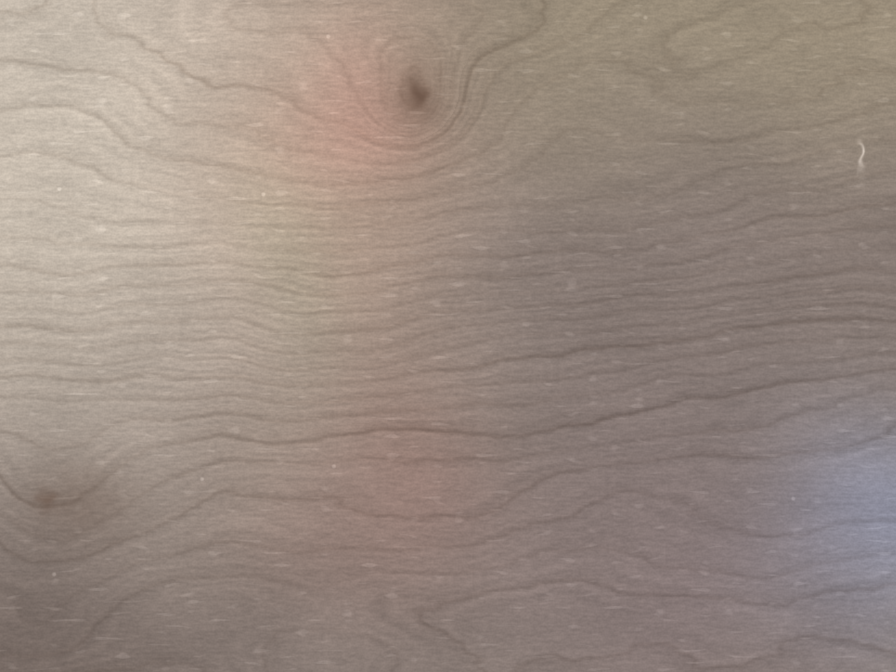
Give the GLSL for this texture, as a Shadertoy shader.

```glsl
// Pale plywood veneer: wavy grain lines, two knots and soft uneven daylight.
#define SHADE_COLOR vec3(0.53, 0.48, 0.455)
#define LIGHT_COLOR vec3(0.785, 0.74, 0.685)
#define OLIVE_COLOR vec3(0.62, 0.57, 0.485)
#define SKY_COLOR vec3(0.57, 0.585, 0.66)
#define KNOT_COLOR vec3(0.38, 0.29, 0.24)
#define UPPER_KNOT vec2(0.62, 0.857)
#define LOWER_KNOT vec2(0.068, 0.256)
#define RING_COUNT 9.5
#define LINE_WIDTH 0.0036
#define LINE_DEPTH 0.13
#define FIBRE_DEPTH 0.058
#define GRIT_DEPTH 0.06

float hash(vec2 p) {
    vec3 q = fract(vec3(p.xyx) * 0.1031);
    q += dot(q, q.yzx + 33.33);
    return fract((q.x + q.y) * q.z);
}

vec2 gradientAt(vec2 cell) {
    float angle = 6.2832 * hash(cell + 57.0);
    return vec2(cos(angle), sin(angle));
}

// Gradient noise, roughly -0.7 to 0.7
float noise(vec2 p) {
    vec2 i = floor(p), f = p - i;
    vec2 u = f * f * f * (f * (f * 6.0 - 15.0) + 10.0);
    vec2 e = vec2(1.0, 0.0);
    float low = mix(dot(gradientAt(i), f), dot(gradientAt(i + e), f - e), u.x);
    float high = mix(dot(gradientAt(i + e.yx), f - e.yx),
                     dot(gradientAt(i + 1.0), f - 1.0), u.x);
    return mix(low, high, u.y);
}

// Soft elliptical spot
float spot(vec2 p, vec2 center, vec2 radius) {
    vec2 d = (p - center) / radius;
    return exp(-dot(d, d));
}

// Growth-ring height: its whole-number contours are the grain lines
float ringHeight(vec2 p) {
    float y = p.y - 0.09 * smoothstep(0.65, 1.4, p.x);
    y += 0.03 * noise(p * vec2(3.5, 5.0) + 4.0);
    y += 0.014 * noise(p * vec2(10.0, 13.0));
    float outer = 0.25 + smoothstep(0.12, 0.4, abs(y - 0.5));
    float h = RING_COUNT * tanh((y - 0.48) * 4.0);
    h += 1.9 * outer * noise(p * vec2(3.0, 6.0) + 19.0);
    h += 0.35 * outer * noise(p * vec2(8.0, 15.0) + 7.0);
    h += 3.4 * spot(p, vec2(0.5, 0.96), vec2(0.26, 0.2));
    h += 2.8 * spot(p, UPPER_KNOT, vec2(0.06, 0.075));
    h += 2.8 * spot(p, LOWER_KNOT, vec2(0.15, 0.1));
    return h + 0.1 * noise(p * vec2(26.0, 80.0));
}

// Broad daylight gradient with tinted patches
vec3 daylight(vec2 p) {
    vec2 q = p + 0.09 * vec2(noise(p * 3.0), noise(p * 3.0 + 31.0));
    float light = (1.0 - smoothstep(0.08, 0.98, q.x)) * smoothstep(0.02, 0.7, q.y);
    vec3 color = mix(SHADE_COLOR, LIGHT_COLOR, light);
    color = mix(color, OLIVE_COLOR, 0.8 * smoothstep(0.6, 1.0, q.y) * smoothstep(0.4, 0.95, q.x));
    color = mix(color, SKY_COLOR, 0.85 * spot(q, vec2(1.36, 0.22), vec2(0.2, 0.17)));
    color += vec3(0.035, -0.005, -0.025) * spot(q, vec2(0.5, 0.75), vec2(0.22, 0.4));
    color += vec3(0.035, -0.015, -0.01) * spot(q, vec2(0.51, 0.83), vec2(0.11, 0.08));
    color += vec3(0.035, -0.003, -0.005) * spot(q, vec2(0.6, 0.27), vec2(0.17, 0.14));
    color += vec3(-0.02, 0.0, -0.01) * spot(q, vec2(0.42, 0.62), vec2(0.07, 0.22));
    color += vec3(-0.005, -0.012, 0.005) * spot(q, vec2(1.02, 0.15), vec2(0.25, 0.25));
    return color - 0.06 * spot(p, vec2(0.0), vec2(0.25, 0.2));
}

// Tiny pale chips, at most one in each cell
float chips(vec2 p) {
    vec2 cell = floor(p * 9.0);
    vec2 center = 0.2 + 0.6 * vec2(hash(cell + 3.0), hash(cell + 8.0));
    float d = length(fract(p * 9.0) - center) / 9.0;
    return step(0.94, hash(cell)) * (1.0 - smoothstep(0.001, 0.0045, d));
}

void mainImage(out vec4 fragColor, in vec2 fragCoord) {
    vec2 p = fragCoord / iResolution.y;
    vec3 color = daylight(p);

    // Thin dark lines with a soft shoulder on one side
    float h = ringHeight(p);
    float slope = max(length(vec2(dFdx(h), dFdy(h))) * iResolution.y, 9.0);
    float offset = (fract(h) - 0.5) / slope;
    float strength = 0.4 + 0.6 * hash(vec2(floor(h) + 40.0, 2.0));
    strength *= 0.8 + 0.8 * noise(vec2(p.x * 5.0, floor(h) * 3.7));
    float core = exp(-pow(offset / LINE_WIDTH, 2.0));
    float shoulder = exp(-abs(offset) / (LINE_WIDTH * 3.5)) * smoothstep(-0.004, 0.004, offset);
    color *= 1.0 - LINE_DEPTH * strength * (0.75 * core + 0.5 * shoulder) * vec3(0.9, 1.0, 1.08);

    // Fine ripples between the lines
    float ripple = sin(6.2832 * (2.6 * h + 1.5 * noise(p * vec2(4.0, 12.0))));
    color *= 1.0 + 0.013 * ripple * (1.0 + noise(p * vec2(6.0, 14.0)));

    // Fibres along the grain, blotches and fine grit
    float fibre = 0.8 * noise(vec2(p.x * 7.0, h * 4.0)) + noise(p * vec2(38.0, 190.0));
    float grit = noise(p * vec2(120.0, 230.0)) + 0.7 * noise(p * 310.0);
    color *= 1.0 + FIBRE_DEPTH * fibre + GRIT_DEPTH * grit;
    color *= 1.0 + 0.05 * noise(p * vec2(6.0, 10.0) + 3.0);
    color += 0.05 * smoothstep(0.3, 0.55, noise(p * vec2(30.0, 110.0) + 61.0));

    // Knots: brown halos around small dark hearts
    vec2 k = p + 0.014 * vec2(noise(p * 45.0), noise(p * 45.0 + 9.0));
    float halo = 0.28 * spot(k, UPPER_KNOT, vec2(0.045, 0.055));
    halo += 0.24 * spot(k, LOWER_KNOT + vec2(0.05, -0.005), vec2(0.08, 0.06));
    float heart = 0.5 * spot(k, UPPER_KNOT, vec2(0.016, 0.02));
    heart += 0.4 * spot(k, LOWER_KNOT, vec2(0.016, 0.012));
    color = mix(color, KNOT_COLOR, clamp(halo + heart, 0.0, 0.9));

    // Chips and one upright scratch
    color += 0.1 * chips(p);
    color += 0.25 * spot(k, vec2(1.283, 0.772), vec2(0.003, 0.016));
    fragColor = vec4(clamp(color, 0.0, 1.0), 1.0);
}
```
